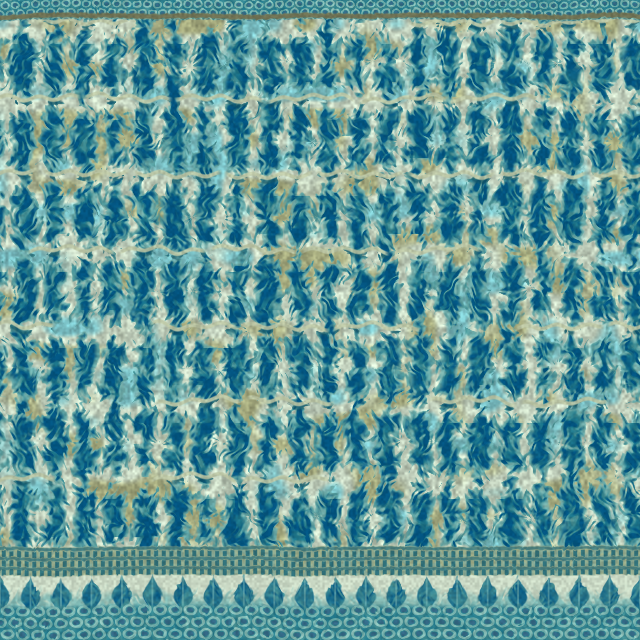
Give the GLSL for this pattern, as a Shadertoy shader.

```glsl
#define COLS 21.0
#define ROW_PITCH 2.49
#define FIRST_ROW 0.82
#define STRAND_SHIFT 0.27
#define STRAND_WIDTH 0.11
#define FRAY 0.34
#define DEEP vec3(0.01, 0.33, 0.50)
#define SEA vec3(0.11, 0.45, 0.53)
#define TEAL vec3(0.28, 0.57, 0.58)
#define MIST vec3(0.49, 0.71, 0.69)
#define CREAM vec3(0.79, 0.85, 0.77)
#define STRAW vec3(0.67, 0.69, 0.51)

float hash(vec2 p) {
    vec3 h = fract(vec3(p.xyx) * 0.1031);
    h += dot(h, h.yzx + 33.33);
    return fract((h.x + h.y) * h.z);
}

float noise(vec2 p) {
    vec2 i = floor(p), f = fract(p);
    f = f * f * (3.0 - 2.0 * f);
    return mix(mix(hash(i), hash(i + vec2(1, 0)), f.x),
               mix(hash(i + vec2(0, 1)), hash(i + 1.0), f.x), f.y);
}

// Short crossing strokes that lean left or right in patches
float fibre(vec2 q) {
    q += 0.25 * vec2(noise(q * 3.0), noise(q * 3.0 + 19.0));
    float a = noise(vec2(q.x + 0.6 * q.y, q.y - 0.6 * q.x) * vec2(10.0, 3.6));
    float b = noise(vec2(q.x - 0.6 * q.y, q.y + 0.6 * q.x) * vec2(10.0, 3.6) + 57.0);
    return mix(a, b, smoothstep(0.4, 0.6, noise(q * 2.1 + 7.0)));
}

// Signed cover of strands and their frayed knots, positive inside
float strands(vec2 q) {
    float cover = -1.0, base = floor(q.x - STRAND_SHIFT + 0.5);
    float rowStep = 0.5 * ROW_PITCH;
    float row = floor((q.y - FIRST_ROW) / rowStep + 0.5);
    for (float i = -1.0; i <= 1.0; i++) {
        float col = base + i;
        float sway = 0.28 * (noise(vec2(col * 7.3, q.y * 1.1)) - 0.5);
        float dx = q.x - col - STRAND_SHIFT + sway + 0.12 * (hash(vec2(col, 3.0)) - 0.5);
        float width = STRAND_WIDTH + 0.1 * (noise(vec2(col * 3.7, q.y * 2.2)) - 0.4);
        cover = max(cover, width - abs(dx));
        // Large knots on the rows, small ones between
        float seed = hash(vec2(col, row + 40.0));
        float size = mod(row, 2.0) < 0.5 ? mix(0.36, 0.62, seed) : mix(0.08, 0.38, seed);
        float dy = q.y - FIRST_ROW - row * rowStep - 0.24 * (hash(vec2(row, col + 70.0)) - 0.4);
        float spike = noise(vec2(atan(dx, dy) * 4.0, seed * 90.0));
        cover = max(cover, size * mix(0.5, 1.1, spike) - length(vec2(dx, dy * 0.8)));
    }
    return cover;
}

// Broken horizontal ties hanging between the knots; x: line, y: shadow
vec2 ties(vec2 q) {
    float row = floor((q.y - FIRST_ROW) / ROW_PITCH + 0.5);
    float run = (q.x + 3.0 * hash(vec2(row, 11.0))) / 3.0;
    float on = step(0.38, hash(vec2(floor(run), row + 5.0)));
    on *= smoothstep(0.5, 0.42, abs(fract(run) - 0.5));
    float sag = 0.07 * cos(6.2832 * (q.x - STRAND_SHIFT)) + 0.2 * (noise(vec2(q.x, row * 9.0)) - 0.5);
    float d = q.y - FIRST_ROW - row * ROW_PITCH + 0.1 + sag;
    return on * vec2(smoothstep(0.1, 0.03, abs(d)), smoothstep(0.13, 0.03, abs(d - 0.12)));
}

vec3 weave(vec2 q, float f) {
    float cover = strands(q) + FRAY * (f - 0.52);
    vec3 col = mix(DEEP, SEA, smoothstep(0.3, 0.65, f));
    col = mix(col, TEAL, smoothstep(0.62, 0.85, f) * 0.8);
    col = mix(col, mix(TEAL, MIST, f), smoothstep(-0.23, -0.04, cover));
    vec2 tie = ties(q);
    col = mix(col, SEA * 0.75, 0.6 * tie.y);
    // Pale yarn with patches of straw and faded blue
    float patchTone = noise(q * vec2(1.0, 1.3) + 31.0);
    vec3 yarn = mix(CREAM, STRAW, smoothstep(0.55, 0.85, patchTone));
    yarn = mix(yarn, vec3(0.49, 0.77, 0.79), smoothstep(0.38, 0.12, patchTone));
    yarn *= 0.8 + 0.32 * noise(q * vec2(9.0, 6.0));
    col = mix(col, yarn, smoothstep(-0.05, 0.08, cover));
    return mix(col, mix(STRAW, CREAM, 0.5), 0.9 * tie.x);
}

// Staggered crochet loops
vec3 loops(vec2 p, float f) {
    p.x += 0.5 * mod(floor(p.y), 2.0);
    float r = length(fract(p) - 0.5);
    vec3 col = mix(mix(SEA, TEAL, f), vec3(0.2, 0.41, 0.52), smoothstep(0.25, 0.15, r));
    return mix(col, mix(TEAL, MIST, 0.4 + f), smoothstep(0.14, 0.05, abs(r - 0.36)));
}

// Row of small upright stitches
float stitches(vec2 q, float y) {
    float x = abs(fract(q.x * 4.0) - 0.5) / 4.0;
    return smoothstep(0.09, 0.04, x) * smoothstep(0.13, 0.07, abs(q.y - y));
}

vec3 leaves(vec2 q, float f) {
    float x = abs(fract(q.x + 0.5) - 0.5);
    float halfWidth = 0.33 * smoothstep(18.85, 19.6, q.y) * smoothstep(20.2, 19.6, q.y);
    float leaf = smoothstep(-0.03, 0.05, halfWidth - x + 0.08 * (f - 0.5));
    vec3 col = mix(CREAM, MIST, smoothstep(19.3, 19.9, q.y + 0.4 * (f - 0.5)));
    col = mix(col, mix(DEEP, TEAL, f), leaf);
    return mix(col, MIST, 0.5 * leaf * smoothstep(0.05, 0.01, x));
}

void mainImage(out vec4 fragColor, in vec2 fragCoord) {
    vec2 uv = fragCoord / iResolution.xy;
    vec2 q = vec2(uv.x, 1.0 - uv.y) * COLS;
    float f = fibre(q);
    vec2 e = q + vec2(0.0, 0.1 * (noise(q * vec2(0.6, 0.2)) - 0.5) + 0.06 * (f - 0.5));
    vec3 col = weave(q, f);
    // Top edging
    vec3 edging = mix(loops(e * vec2(3.0, 3.6), f), STRAW * 0.65, smoothstep(0.12, 0.04, abs(e.y - 0.53)));
    col = mix(edging, col, smoothstep(0.61, 0.69, e.y));
    // Lower bands: stitched braid, leaf row, loops
    vec3 braid = mix(MIST * 0.88, STRAW, 0.25 + 0.6 * f);
    float dark = max(stitches(e, 18.18), max(stitches(e, 18.5), stitches(e, 18.78)));
    float seam = min(abs(e.y - 18.0), min(abs(e.y - 18.34), abs(e.y - 18.66)));
    braid = mix(braid, SEA * 0.85, max(0.8 * dark, 0.6 * smoothstep(0.08, 0.02, seam)));
    col = mix(col, braid, smoothstep(17.9, 17.98, e.y));
    col = mix(col, leaves(e, f), smoothstep(18.85, 18.93, e.y));
    col = mix(col, loops(vec2(e.x, e.y - 19.85) * vec2(2.0, 2.6), f), smoothstep(19.8, 20.0, e.y));
    // Fine grain
    col *= 0.91 + 0.18 * noise(q * 13.0);
    fragColor = vec4(col, 1.0);
}
```
